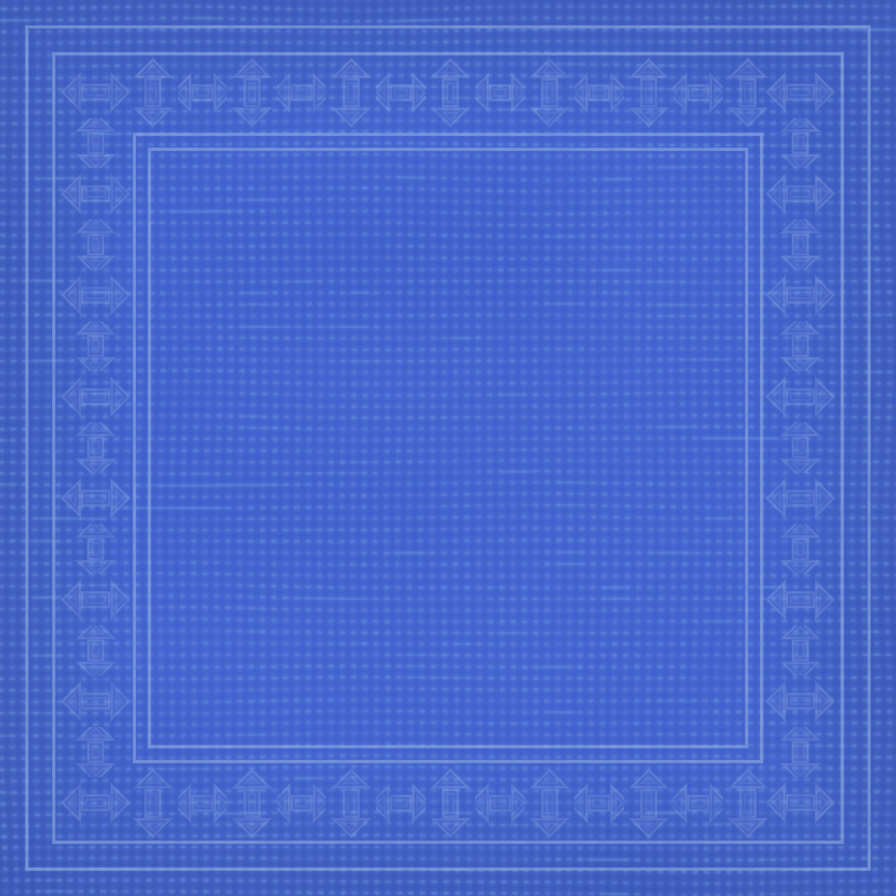
A WebGL 2 fragment shader for this pattern:

```glsl
#version 300 es
precision highp float;
// Blue woven cloth with four thin nested square frames and a border of
// double-headed arrows. Threads are periodic waves broken up by value noise;
// frames and arrows are distance functions, the arrows repeated along each band.

uniform vec2 u_resolution;
out vec4 fragColor;

const vec3 CLOTH = vec3(0.268, 0.397, 0.812);
const vec3 CLOTH_EDGE = vec3(0.250, 0.368, 0.735);
const vec3 THREAD = vec3(0.400, 0.570, 0.850);
const vec3 CHALK = vec3(0.540, 0.650, 0.870);
const float THREADS = 79.0;
const float TAU = 6.28318;

float hash(vec2 p) {
    vec3 q = fract(p.xyx * 0.1031);
    q += dot(q, q.yzx + 33.33);
    return fract((q.x + q.y) * q.z);
}

float noise(vec2 p) {
    vec2 cell = floor(p);
    vec2 f = fract(p);
    f = f * f * (3.0 - 2.0 * f);
    float low = mix(hash(cell), hash(cell + vec2(1, 0)), f.x);
    float high = mix(hash(cell + vec2(0, 1)), hash(cell + vec2(1, 1)), f.x);
    return mix(low, high, f.y);
}

// Soft line of a given half width around distance zero
float stroke(float d, float halfWidth, float blur) {
    return 1.0 - smoothstep(halfWidth - blur, halfWidth + blur, abs(d));
}

// Double-headed arrow along x; negative inside
float arrow(vec2 p, float reach) {
    p = abs(p);
    float neck = reach - 0.0225;
    float head = max((p.x + p.y - reach) * 0.7071, neck - p.x);
    float shaft = max(p.y - 0.0095, p.x - neck);
    return min(head, shaft);
}

// Evenly spaced arrows that alternate across and along their band
float arrowBand(float along, float across, float start, float pitch, float last) {
    float index = clamp(round((along - start) / pitch), 0.0, last);
    vec2 q = vec2(along - start - index * pitch, across);
    bool turned = mod(index, 2.0) < 0.5;
    return arrow(turned ? q.yx : q, turned ? 0.039 : 0.035);
}

// x: broad thread relief, y: pale horizontal dashes, z: pale vertical flecks
vec3 weave(vec2 p) {
    vec2 t = p * THREADS;
    t += 0.45 * vec2(noise(p * vec2(9, 5)), noise(p * vec2(5, 9) + 17.0));
    vec2 id = floor(t);
    vec2 wave = 0.5 + 0.5 * cos(TAU * (fract(t) - 0.5));
    float relief = 0.5 * (wave.x + wave.y) - 0.5;
    float rowWear = noise(vec2(t.x * 0.22, id.y * 7.3));
    float columnWear = noise(vec2(id.x * 5.7, t.y * 0.3));
    float gap = mix(smoothstep(0.15, 0.75, wave.x), 1.0, smoothstep(0.78, 0.95, rowWear));
    float dash = pow(wave.y, 5.0) * gap * (0.25 + 0.75 * rowWear);
    float fleck = pow(wave.x, 4.0) * wave.y * columnWear;
    return vec3(relief, dash, fleck);
}

// The four nested frame outlines
float frames(float box, float blur) {
    float ink = stroke(box - 0.470, 0.0018, blur);
    ink = max(ink, stroke(box - 0.440, 0.0018, blur));
    ink = max(ink, stroke(box - 0.350, 0.0018, blur));
    return max(ink, stroke(box - 0.3333, 0.0018, blur));
}

void main() {
    float side = min(u_resolution.x, u_resolution.y);
    vec2 p = (gl_FragCoord.xy - 0.5 * u_resolution) / side + 0.5;
    float blur = max(0.8 / side, 0.0009);
    vec2 fold = abs(p - 0.5);
    float box = max(fold.x, fold.y);

    // Cloth, darkened toward the rim
    float rim = smoothstep(0.33, 0.52, box) * 0.75
              + smoothstep(0.35, 0.72, length(p - 0.5)) * 0.35;
    vec3 color = mix(CLOTH, CLOTH_EDGE, min(rim, 1.0));
    color += 0.016 * (noise(p * 7.0) - 0.5);

    // Threads
    vec3 threads = weave(p);
    color += threads.x * vec3(0.035, 0.040, 0.030);
    color = mix(color, THREAD, 0.52 * threads.y + 0.24 * threads.z);

    // Arrow border, with faint fill and a doubled outline
    float rows = arrowBand(p.x, fold.y - 0.3965, 0.1706, 0.05534, 12.0);
    float columns = arrowBand(1.0 - p.y, fold.x - 0.3932, 0.1029, 0.05664, 14.0);
    float d = min(rows, columns);
    float wear = 0.65 + 0.5 * noise(p * 90.0);
    float ink = 0.28 * stroke(d + 0.0014, 0.0014, blur);
    ink += 0.16 * stroke(d + 0.0060, 0.0012, blur);
    ink += 0.08 * (1.0 - smoothstep(-blur, blur, d));
    color = mix(color, CHALK, ink * wear);

    // Frame lines
    float frameWear = 0.58 + 0.17 * noise(p * 110.0);
    color = mix(color, CHALK, frames(box, blur) * frameWear);

    fragColor = vec4(color, 1.0);
}
```
